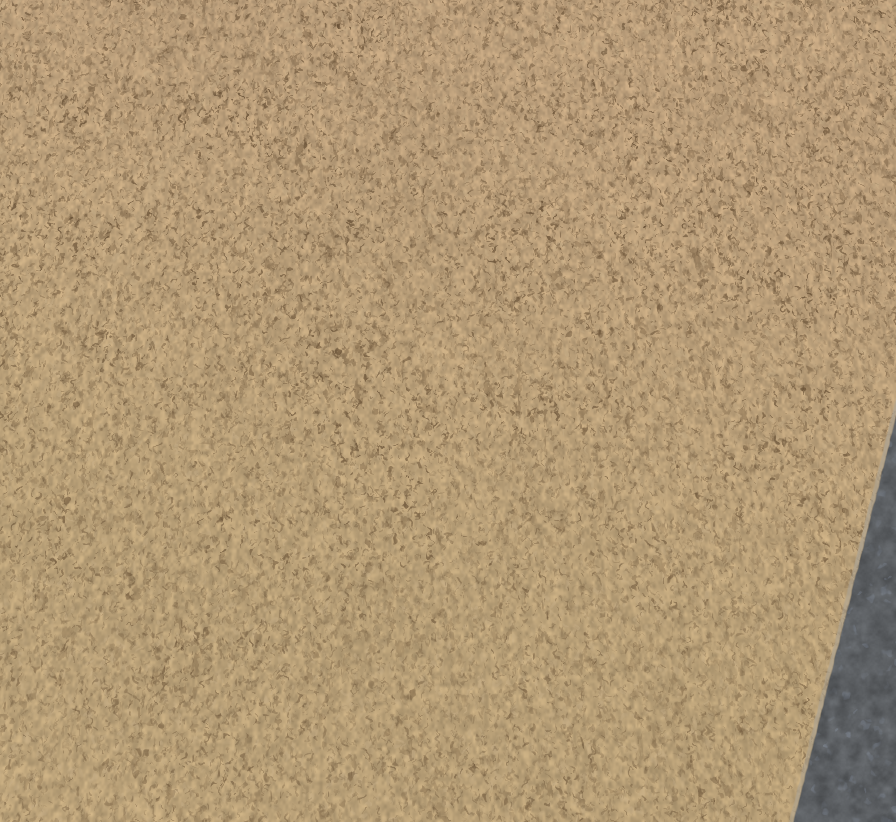
Give the GLSL for this texture, as a WebGL 1 fragment shader.

```glsl
precision highp float;
uniform vec2 u_resolution;

const vec3 SAND_WARM = vec3(0.735, 0.622, 0.482);
const vec3 SAND_OCHRE = vec3(0.725, 0.628, 0.468);
const vec3 PALE_GRAIN = vec3(0.79, 0.695, 0.545);
const vec3 DARK_GRAIN = vec3(0.37, 0.28, 0.18);
const vec3 ASPHALT = vec3(0.355, 0.367, 0.38);
const vec3 RIM = vec3(0.68, 0.64, 0.57);

float hash(vec2 p) {
  vec3 q = fract(vec3(p.xyx) * 0.1031);
  q += dot(q, q.yzx + 33.33);
  return fract((q.x + q.y) * q.z);
}

float noise(vec2 p) {
  vec2 i = floor(p);
  vec2 f = fract(p);
  f = f * f * (3.0 - 2.0 * f);
  float low = mix(hash(i), hash(i + vec2(1.0, 0.0)), f.x);
  float high = mix(hash(i + vec2(0.0, 1.0)), hash(i + 1.0), f.x);
  return mix(low, high, f.y);
}

float fbm(vec2 p) {
  float sum = 0.0;
  float gain = 0.5;
  for (int i = 0; i < 4; i++) {
    sum += gain * noise(p);
    p = p * 2.03 + 17.0;
    gain *= 0.5;
  }
  return sum / 0.9375;
}

// Bends coordinates so that grains get irregular outlines
vec2 bend(vec2 p, float amount) {
  return p + amount * (vec2(noise(p * 2.3 + 9.0), noise(p * 2.3 + 71.0)) - 0.5);
}

// Scattered elongated grains, one candidate per cell, mostly upright
float grains(vec2 p, vec2 halfSize, float share, float spread, float seed) {
  vec2 cell = floor(p);
  float cover = 0.0;
  for (int y = -1; y <= 1; y++) {
    for (int x = -1; x <= 1; x++) {
      vec2 id = cell + vec2(float(x), float(y));
      vec2 key = id + seed;
      vec2 d = p - id - vec2(hash(key + 3.1), hash(key + 7.7));
      float angle = (hash(key + 12.3) - 0.5) * spread;
      float c = cos(angle);
      float s = sin(angle);
      d = vec2(c * d.x - s * d.y, s * d.x + c * d.y);
      vec2 size = halfSize * mix(0.6, 1.3, hash(key + 19.4));
      float shape = 1.0 - smoothstep(0.45, 1.2, length(d / size));
      float present = step(hash(key + 23.6), share);
      cover = max(cover, shape * present * mix(0.25, 1.0, hash(key + 41.2)));
    }
  }
  return cover;
}

vec3 sandColor(vec2 p, vec2 uv) {
  // Grain shrinks slightly towards the far (upper) side
  vec2 q = vec2((p.x - 0.5) * (1.0 + 0.25 * p.y), p.y + 0.16 * p.y * p.y) + 2.0;
  float spread = mix(1.3, 2.6, uv.y);
  float far = mix(0.68, 1.0, smoothstep(0.0, 0.75, uv.y));
  float patchy = mix(0.65, 1.0, smoothstep(0.25, 0.75, fbm(p * 14.0 + 5.0)));

  vec3 col = mix(SAND_OCHRE, SAND_WARM, smoothstep(0.2, 1.0, uv.y + 0.25 * (uv.x - 0.5)));
  col *= 1.0 + 0.04 * (fbm(p * 4.0 + 40.0) - 0.5);
  col *= 1.0 + 0.14 * (noise(q * vec2(180.0, 110.0)) - 0.5);
  col *= 1.0 + 0.13 * (noise(q * vec2(290.0, 210.0)) - 0.5);

  // Pale grains, dark grains, and thin winding gaps between them
  float pale = grains(bend(q * 74.0, 0.6), vec2(0.22, 0.46), 0.55, spread, 50.0);
  float dark = grains(bend(q * 80.0, 0.75), vec2(0.17, 0.38), 0.6, spread, 110.0);
  float fine = grains(bend(q * 112.0, 0.75), vec2(0.19, 0.42), 0.55, spread * 1.2, 190.0);
  float gaps = smoothstep(0.66, 0.92, noise(bend(q * vec2(175.0, 115.0), 0.9) + 300.0));
  col = mix(col, PALE_GRAIN, 0.45 * pale);
  col = mix(col, DARK_GRAIN, 0.72 * dark * far * patchy);
  col = mix(col, DARK_GRAIN, 0.5 * fine * far * patchy);
  col = mix(col, DARK_GRAIN, 0.38 * gaps * far * patchy);

  // Faint worn streak on the left
  float streak = abs(uv.x - 0.025 - 0.51 * (uv.y - 0.48));
  float along = smoothstep(0.45, 0.6, uv.y) * (1.0 - smoothstep(0.85, 0.98, uv.y));
  return mix(col, PALE_GRAIN, 0.22 * along * (1.0 - smoothstep(0.002, 0.008, streak)));
}

vec3 asphaltColor(vec2 p) {
  float mottled = fbm(p * 75.0);
  float speck = grains(bend(p * 75.0, 0.6), vec2(0.28, 0.32), 0.4, 3.0, 270.0);
  vec3 col = ASPHALT * (1.0 + 0.5 * (mottled - 0.5));
  return col + vec3(0.06, 0.07, 0.09) * speck;
}

void main() {
  vec2 uv = gl_FragCoord.xy / u_resolution;
  vec2 p = gl_FragCoord.xy / u_resolution.y;

  // Slanted border between sand and asphalt
  float ragged = 0.0012 * (noise(p * 120.0) - 0.5);
  float border = uv.x - (0.885 + 0.232 * uv.y) + ragged;
  vec3 col = mix(sandColor(p, uv), asphaltColor(p), smoothstep(-0.001, 0.002, border));
  float rim = 1.0 - smoothstep(0.001, 0.0035, abs(border + 0.002));
  col = mix(col, RIM, rim * mix(0.5, 0.85, noise(p * 60.0)));

  gl_FragColor = vec4(col, 1.0);
}
```
